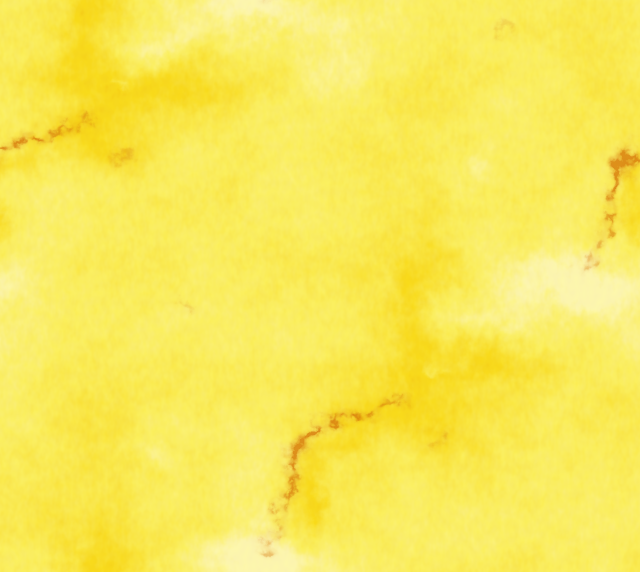
Write a WebGL 1 fragment shader that draws this texture.

```glsl
precision highp float;
uniform vec2 u_resolution;

const vec2 REPEAT_STEP = vec2(0.5, 0.434);
const vec2 MOTIF_ORIGIN = vec2(0.573, 0.249);
const vec3 CREAM = vec3(0.988, 0.96, 0.68);
const vec3 LEMON = vec3(0.98, 0.93, 0.37);
const vec3 GOLD = vec3(0.97, 0.85, 0.11);
const vec3 AMBER = vec3(0.94, 0.72, 0.05);
const vec3 RUST = vec3(0.84, 0.47, 0.04);

vec2 gradientAt(vec2 cell) {
  vec3 h = fract(cell.xyx * vec3(0.1031, 0.1030, 0.0973));
  h += dot(h, h.yzx + 33.33);
  float angle = 6.2832 * fract((h.x + h.y) * h.z);
  return vec2(cos(angle), sin(angle));
}

float gradientNoise(vec2 p) {
  vec2 i = floor(p), f = fract(p);
  vec2 u = f * f * f * (f * (f * 6.0 - 15.0) + 10.0);
  vec2 e = vec2(1.0, 0.0);
  float low = mix(dot(gradientAt(i), f), dot(gradientAt(i + e), f - e), u.x);
  float high = mix(dot(gradientAt(i + e.yx), f - e.yx),
                   dot(gradientAt(i + e.xx), f - e.xx), u.x);
  return mix(low, high, u.y);
}

float fbm(vec2 p) {
  float sum = 0.0, amplitude = 0.6;
  for (int i = 0; i < 4; i++) {
    sum += amplitude * gradientNoise(p);
    p = mat2(1.6, 1.2, -1.2, 1.6) * p + 7.3;
    amplitude *= 0.5;
  }
  return sum;
}

vec2 warp(vec2 p, float scale) {
  return vec2(fbm(p * scale + 3.7), fbm(p * scale + 41.2));
}

float blob(vec2 p, vec2 center, vec2 size) {
  vec2 d = (p - center) / size;
  return exp(-dot(d, d));
}

float segment(vec2 p, vec2 a, vec2 b) {
  vec2 ab = b - a;
  return length(p - a - ab * clamp(dot(p - a, ab) / dot(ab, ab), 0.0, 1.0));
}

// Bent line along which the pigment has dried
float creaseDistance(vec2 p) {
  vec2 knee = vec2(-0.121, -0.130), bend = vec2(-0.106, -0.050);
  vec2 step1 = vec2(-0.058, -0.014), step2 = vec2(0.012, 0.001);
  float d = segment(p, vec2(-0.157, -0.212), knee);
  d = min(d, segment(p, knee, bend));
  d = min(d, segment(p, bend, step1));
  d = min(d, segment(p, step1, step2));
  return min(d, segment(p, step2, vec2(0.064, 0.026)));
}

// Soft pools of pigment (positive) and washed-out water (negative)
float washTone(vec2 p) {
  float t = 0.85 * blob(p, vec2(0.092, 0.010), vec2(0.086, 0.072));
  t += 0.80 * blob(p, vec2(0.065, 0.165), vec2(0.040, 0.095));
  t += 0.75 * blob(p, vec2(0.180, 0.078), vec2(0.120, 0.030));
  t += 0.50 * blob(p, vec2(0.125, 0.215), vec2(0.060, 0.032));
  t += 0.35 * blob(p, vec2(0.110, 0.330), vec2(0.065, 0.085));
  t += 0.70 * blob(p, vec2(-0.078, -0.140), vec2(0.018, 0.030));
  t -= 1.00 * blob(p, vec2(0.325, 0.198), vec2(0.125, 0.040));
  t -= 0.50 * blob(p, vec2(0.190, 0.148), vec2(0.080, 0.022));
  t -= 0.45 * blob(p, vec2(0.155, 0.367), vec2(0.040, 0.024));
  t -= 0.40 * blob(p, vec2(-0.180, -0.130), vec2(0.060, 0.100));
  t -= 0.40 * blob(p, vec2(0.450, 0.105), vec2(0.070, 0.090));
  t -= 0.75 * blob(p, vec2(0.105, 0.078), vec2(0.021, 0.011));
  float halo = creaseDistance(p - vec2(0.017, -0.012)) / 0.026;
  float fade = smoothstep(-0.21, -0.08, p.y) * smoothstep(0.08, -0.04, p.x);
  return t + 0.70 * exp(-halo * halo) * fade;
}

// Broken rusty crease, its dense bend and a few small specks
float rustAmount(vec2 p, float patchiness) {
  float d = creaseDistance(p);
  float strength = mix(0.30, 0.62, smoothstep(-0.20, -0.07, p.y));
  strength *= mix(1.0, 0.65, smoothstep(-0.04, 0.05, p.x));
  float core = exp(-d * d / 0.000022) * smoothstep(-0.28, 0.22, patchiness);
  float bleed = exp(-d * d / 0.00011);
  float r = strength * (1.05 * core + 0.32 * bleed);
  r += 0.36 * blob(p, vec2(-0.104, -0.048), vec2(0.015, 0.017));
  r += 0.34 * blob(p, vec2(0.117, -0.036), vec2(0.011, 0.009));
  return r + 0.20 * blob(p, vec2(-0.286, 0.168), vec2(0.010, 0.007));
}

vec3 washColor(float tone) {
  vec3 c = mix(LEMON, CREAM, smoothstep(0.0, 1.0, -tone) * 0.5 + 0.5 * clamp(-tone, 0.0, 1.0));
  c = mix(c, GOLD, clamp(tone, 0.0, 1.0));
  return mix(c, AMBER, smoothstep(1.0, 1.9, tone));
}

void main() {
  vec2 p = gl_FragCoord.xy / u_resolution.x;
  vec2 softWarp = 0.060 * warp(p, 11.0) + 0.026 * warp(p, 42.0);
  vec2 jaggedWarp = 0.034 * warp(p, 27.0) + 0.012 * warp(p, 75.0);
  float patchiness = gradientNoise(p * 62.0);

  // Staggered repeats of the stain
  float tone = 0.05, rust = 0.0;
  for (int row = -2; row <= 2; row++) {
    vec2 q = p - MOTIF_ORIGIN - REPEAT_STEP * float(row);
    q.x = fract(q.x + 0.4) - 0.4;
    tone += washTone(q + softWarp);
    rust += rustAmount(q + jaggedWarp, patchiness);
  }

  // Mottled wash, uneven in the pools, and upright paper fibres
  float mottle = fbm(p * 24.0 + 5.0);
  tone += 0.75 * fbm(p * 6.0 + 11.0) + (0.36 + 0.25 * clamp(tone, 0.0, 1.0)) * mottle;
  float fibre = gradientNoise(p * vec2(105.0, 58.0)) + 0.6 * gradientNoise(p * vec2(190.0, 120.0));
  tone += 0.20 * fibre;

  vec3 color = washColor(tone);
  color = mix(color, RUST, clamp(rust, 0.0, 0.8));
  color -= vec3(0.008, 0.016, -0.012) * gradientNoise(p * vec2(95.0, 70.0) + 19.0);
  gl_FragColor = vec4(clamp(color, 0.0, 1.0), 1.0);
}
```
